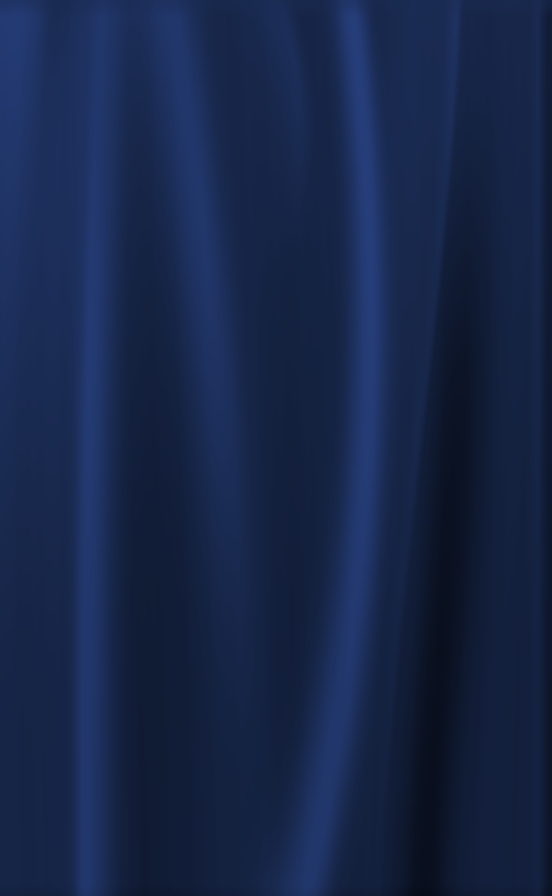
Give the GLSL for this texture, as a Shadertoy shader.

```glsl
#define SHADE vec3(0.028, 0.048, 0.095)
#define CLOTH vec3(0.090, 0.150, 0.285)
#define SHEEN vec3(0.148, 0.242, 0.480)
#define BASE_LIGHT 0.50
#define FALLOFF 0.13
#define STREAK 0.008

// Soft ridge with separate widths on its left and right flank
float fold(float x, float center, float leftWidth, float rightWidth) {
    float d = x - center;
    d /= d < 0.0 ? leftWidth : rightWidth;
    return exp(-d * d);
}

// Fine vertical threads from layered sines
float threads(float x, float t) {
    float bend = x + 0.02 * sin(2.5 * t + 5.0 * x);
    return sin(bend * 71.0) + 0.6 * sin(bend * 163.0 + 1.7) + 0.4 * sin(bend * 317.0 + t);
}

vec3 satin(float light) {
    vec3 low = mix(SHADE, CLOTH, clamp(light * 2.0, 0.0, 1.0));
    return mix(low, SHEEN, clamp(light * 2.0 - 1.0, 0.0, 1.0));
}

void mainImage(out vec4 fragColor, in vec2 fragCoord) {
    vec2 uv = fragCoord / iResolution.xy;
    float x = uv.x;
    float t = 1.0 - uv.y;   // distance down from the rail
    float up = uv.y;

    // Paths of the folds as they hang
    float leftPath = 0.152 + 0.040 * up * up * up;
    float slantPath = 0.308 + 0.25 * t - 0.10 * t * t;
    float shortPath = 0.505 + 0.04 * sin(10.0 * t);
    float bowPath = 0.635 + 0.20 * t - 0.28 * t * t;
    float hemPath = 0.835 - 0.15 * smoothstep(-0.1, 1.1, t);

    // Broad light, dimming downwards
    float light = BASE_LIGHT - FALLOFF * smoothstep(0.0, 0.8, t);

    // Left panel and its crease
    float panel = 1.0 - smoothstep(-0.03, 0.012, x - leftPath);
    light += panel * mix(0.24, 0.09, smoothstep(0.0, 0.9, t));
    light += 0.20 * fold(x, 0.035 - 0.10 * t, 0.08, 0.05) * exp(-3.0 * t);
    light -= 0.20 * fold(x, 0.10 - 0.12 * t, 0.025, 0.035) * exp(-7.0 * t);

    // Hollows between the folds
    light -= 0.09 * fold(x, 0.275, 0.06, 0.07) * smoothstep(-0.2, 0.7, t);
    light -= 0.03 * fold(x, 0.53, 0.06, 0.07);

    // Lit ridges
    light += mix(0.30, 0.50, smoothstep(0.0, 0.5, t))
           * fold(x, leftPath, 0.020, 0.046) * (1.0 - 0.35 * panel);
    light += 0.36 * fold(x, slantPath, 0.060, 0.042) * (1.0 - 0.85 * smoothstep(0.25, 0.95, t));
    light += 0.19 * fold(x, shortPath, 0.050, 0.018) * (1.0 - smoothstep(0.04, 0.33, t));
    light += 0.49 * fold(x, bowPath, 0.032 + 0.035 * t * t, 0.026 + 0.014 * t);

    // Overlapping hem with a thin lit edge and the deep shadow behind it
    float beside = x - hemPath;
    float front = smoothstep(0.66, 0.76, x + 0.12 * t) * (1.0 - smoothstep(-0.008, 0.010, beside));
    light += 0.10 * front * up;
    light += 0.14 * fold(beside, -0.002, 0.016, 0.006) * (1.0 - 0.75 * t);
    float depth = 0.025 + 0.055 * smoothstep(0.0, 0.75, t);
    light -= 0.31 * smoothstep(0.0, 0.5, t) * fold(beside, depth, 0.050, 0.052);

    // Right border
    light += 0.08 * fold(x, 0.974, 0.012, 0.005) * (1.0 - 0.5 * t);
    light -= 0.20 * smoothstep(0.976, 0.996, x);

    // Flattened band at the rail, dim line at the bottom
    light = mix(light, 0.60, 0.45 * (1.0 - smoothstep(0.0, 0.022, t)));
    light -= 0.06 * smoothstep(0.985, 1.0, t);

    light += STREAK * threads(x, t);
    fragColor = vec4(satin(light), 1.0);
}
```
